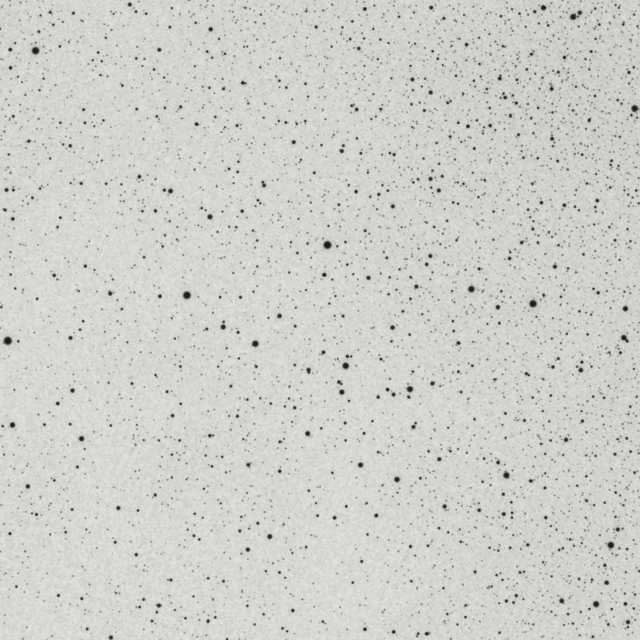
Reproduce this texture procedurally as a WebGL 1 fragment shader.

```glsl
precision highp float;
// Negative photographic plate of a star field: dark soft dots on pale grainy paper.
// Jittered grids of five magnitudes are thinned by a smooth density map, which also
// tints the paper; two rotated layers of value noise make the emulsion grain.

uniform vec2 u_resolution;

const vec3 PAPER = vec3(0.853, 0.857, 0.836);
const vec3 INK = vec3(0.105, 0.100, 0.098);
const float GRAIN_AMOUNT = 0.085;   // contrast of the emulsion grain
const float HAZE_AMOUNT = 0.026;    // paper darkening in crowded regions
const float EDGE_BLUR = 0.0010;     // blur shared by all stars
const float EDGE_SPREAD = 0.32;     // extra blur in proportion to the radius
const float HALO_STRENGTH = 0.10;

float hash(vec2 p) {
  return fract(sin(dot(p, vec2(127.1, 311.7))) * 43758.5453);
}

vec2 hash2(vec2 p) {
  return vec2(hash(p + 17.3), hash(p + 71.9));
}

float valueNoise(vec2 p) {
  vec2 cell = floor(p);
  vec2 f = fract(p);
  f = f * f * (3.0 - 2.0 * f);
  float low = mix(hash(cell), hash(cell + vec2(1.0, 0.0)), f.x);
  float high = mix(hash(cell + vec2(0.0, 1.0)), hash(cell + 1.0), f.x);
  return mix(low, high, f.y);
}

vec2 rotate(vec2 p, float angle) {
  float c = cos(angle);
  float s = sin(angle);
  return vec2(c * p.x - s * p.y, s * p.x + c * p.y);
}

// Crowding of the field: rich on the right and top, thin in the lower middle.
float starDensity(vec2 p) {
  float clouds = 0.6 * valueNoise(p * 4.0 + 3.7) + 0.4 * valueNoise(p * 11.0 + 8.1);
  float right = smoothstep(0.45, 0.95, p.x);
  float top = smoothstep(0.55, 1.0, p.y);
  float left = 1.0 - smoothstep(0.0, 0.25, p.x);
  return 0.45 + 0.65 * right + 0.40 * top + 0.20 * left + 0.8 * (clouds - 0.5);
}

// Share of light left after one magnitude of stars.
// Radius and ink ranges are (smallest, largest).
float starLayer(vec2 p, float cells, float chance, vec2 radii, vec2 inks, float seed) {
  float light = 1.0;
  vec2 home = floor(p * cells);
  for (int y = -1; y <= 1; y++) {
    for (int x = -1; x <= 1; x++) {
      vec2 cell = home + vec2(float(x), float(y));
      vec2 key = cell + seed;
      vec2 centre = (cell + hash2(key)) / cells;
      float size = hash(key + 39.7);
      size *= size;
      float radius = mix(radii.x, radii.y, size);
      float blur = EDGE_BLUR + EDGE_SPREAD * radius;
      float d = length(p - centre);
      float disc = 1.0 - smoothstep(radius - blur, radius + blur, d);
      float halo = HALO_STRENGTH * exp(-d * d / (3.2 * radius * radius));
      float present = step(hash(key + 5.1), chance);
      light *= 1.0 - present * mix(inks.x, inks.y, size) * max(disc, halo);
    }
  }
  return light;
}

void main() {
  vec2 p = gl_FragCoord.xy / min(u_resolution.x, u_resolution.y);
  float density = max(starDensity(p), 0.12);
  float evenDensity = mix(1.0, density, 0.5);

  // Stars, from the few brightest to the crowd of faint ones
  float light = starLayer(p, 9.0, 0.17, vec2(0.0046, 0.0064), vec2(0.96, 1.0), 11.0);
  light *= starLayer(p, 14.0, 0.25, vec2(0.0030, 0.0043), vec2(0.90, 0.98), 143.0);
  light *= starLayer(p, 30.0, 0.36 * evenDensity, vec2(0.0020, 0.0029), vec2(0.82, 0.95), 277.0);
  light *= starLayer(p, 60.0, 0.46 * density, vec2(0.0013, 0.0020), vec2(0.45, 0.90), 419.0);
  light *= starLayer(p, 110.0, 0.62 * density, vec2(0.0011, 0.0015), vec2(0.10, 0.50), 631.0);

  // Paper with haze and grain
  float fine = valueNoise(rotate(p, 0.5) * 370.0 + 40.0) - 0.5;
  float coarse = valueNoise(rotate(p, 1.1) * 230.0 + 90.0) - 0.5;
  float grain = GRAIN_AMOUNT * (0.75 * fine + 0.45 * coarse);
  vec3 paper = PAPER + grain - HAZE_AMOUNT * density;

  gl_FragColor = vec4(mix(INK, paper, light), 1.0);
}
```
